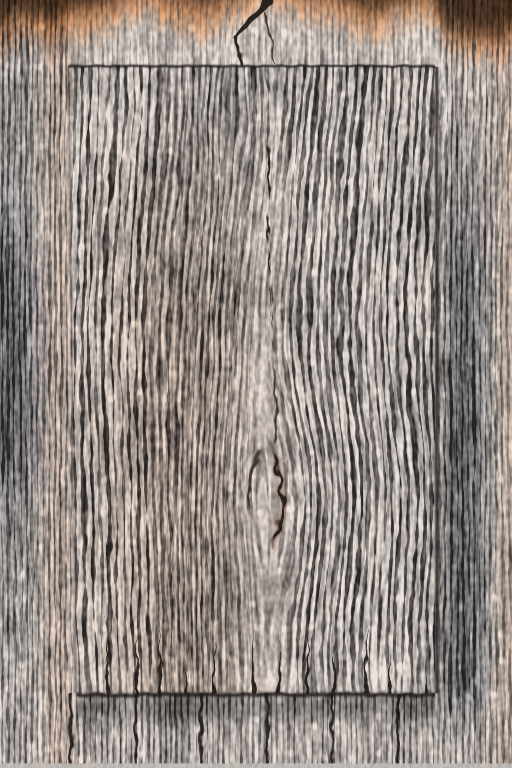
Give the GLSL for this texture, as a WebGL 1 fragment shader.

```glsl
precision highp float;
// Weathered wooden door: a raised panel inside stiles and rails.
// Warped stripes flow around knots, gradient noise frays them,
// and distance functions cut the cracks and joints.
uniform vec2 u_resolution;

float hash(vec2 p) {
  vec3 h = fract(vec3(p.xyx) * 0.1031);
  h += dot(h, h.yzx + 33.33);
  return fract((h.x + h.y) * h.z);
}

float corner(vec2 cell, vec2 offset) {
  float a = 6.2832 * hash(cell);
  return dot(vec2(cos(a), sin(a)), offset);
}

float noise(vec2 p) {
  vec2 i = floor(p), f = fract(p), e = vec2(0, 1);
  vec2 u = f * f * (3.0 - 2.0 * f);
  float low = mix(corner(i, f), corner(i + e.yx, f - e.yx), u.x);
  float high = mix(corner(i + e, f - e), corner(i + 1.0, f - 1.0), u.x);
  return mix(low, high, u.y);
}

float bump(float x, float center, float width) {
  float d = (x - center) / width;
  return exp(-d * d);
}

float band(float x, float lo, float hi, float soft) {
  return smoothstep(lo - soft, lo + soft, x) * (1.0 - smoothstep(hi - soft, hi + soft, x));
}

// Segment that tapers from width wa at a to wb at b
float crack(vec2 q, vec2 a, vec2 b, float wa, float wb) {
  vec2 s = b - a;
  float t = clamp(dot(q - a, s) / dot(s, s), 0.0, 1.0);
  float w = mix(wa, wb, t);
  return 1.0 - smoothstep(w - 0.0015, w + 0.002, length(q - a - s * t));
}

// Frayed dark growth lines: x is across the grain, y along it
float stripes(vec2 g, float count, float width) {
  float v = g.x * count + 0.7 * noise(g * vec2(19, 1.6)) + 0.35 * noise(g * vec2(60, 12));
  float id = floor(v);
  float w = width + 0.3 * (hash(vec2(id, 7)) - 0.5) + 0.5 * noise(vec2(id * 3.7, g.y * 9.0));
  w += 0.45 * noise(g * vec2(110, 38));
  float d = abs(fract(v) - 0.5) * 2.0;
  return (1.0 - smoothstep(w - 0.18, w + 0.18, d)) * (0.65 + 0.35 * hash(vec2(id, 2)));
}

// Soft pale spots, one chance per cell
float flecks(vec2 c) {
  vec2 i = floor(c);
  vec2 at = 0.25 + 0.5 * vec2(hash(i + 3.0), hash(i + 11.0));
  return step(0.58, hash(i)) * (1.0 - smoothstep(0.05, 0.18, length(fract(c) - at)));
}

void main() {
  vec2 q = gl_FragCoord.xy / u_resolution * vec2(1, 1.5);
  float wob = noise(q * vec2(45, 32)), fine = noise(q * vec2(155, 80));
  float cloud = noise(q * vec2(7, 4) + 5.0);

  // Panel outline
  float left = mix(0.151, 0.132, q.y / 1.5), right = 0.85;
  float top = 1.371 + 0.003 * wob, bottom = 0.146 + 0.004 * wob;
  float across = band(q.x, left, right, 0.0015), along = band(q.y, bottom, top, 0.0015);
  float panel = across * along, frame = 1.0 - panel;

  // Grain flow around the central ridge, the knot and the upper swirl
  float d = q.x - 0.527 - 0.012 * sin(q.y * 5.0 + 0.6) + 0.015 * bump(q.y, 0.25, 0.2);
  float push = 0.062 * bump(q.y, 0.53, 0.19) + 0.025 * bump(q.y, 1.4, 0.16);
  push *= 0.6 + 0.4 * smoothstep(-0.05, 0.02, d);
  float gx = d - d / (abs(d) + 0.018) * push * exp(-abs(d) / 0.16);
  float swirl = bump(q.x, 0.455, 0.05) * bump(q.y, 1.27, 0.12);
  gx += 0.6 * (0.45 - q.x) * swirl + 0.004 * noise(q * 4.0);
  gx -= 0.03 * (q.y - 0.8) * bump(q.x, 0.43, 0.12);
  vec2 g = vec2(gx, q.y);
  float fibre = noise(g * vec2(165, 20)) + 0.6 * noise(g * vec2(90, 7));

  // Panel tone
  float ridge = bump(d, 0.005, 0.035 + 0.02 * bump(q.y, 0.5, 0.25)) * (1.0 - 0.6 * smoothstep(1.0, 1.3, q.y));
  float brown = bump(q.x, 0.34, 0.16) * (1.0 - smoothstep(0.8, 1.4, q.y));
  float line = mix(stripes(g, 63.0, 0.41), stripes(g, 88.0, 0.36), 0.75 * bump(q.x, 0.42, 0.08));
  float foot = bump(q.y, bottom, 0.05);
  float panelTone = 0.89 - 0.09 * brown - 0.14 * swirl - line * (0.72 - 0.5 * ridge - 0.25 * foot);
  panelTone -= 0.1 * smoothstep(0.7, 0.85, q.x) * (1.0 - smoothstep(0.5, 1.1, q.y));

  // Frame tone: weathered stiles, soot under the panel
  float stain = bump(q.x, 0.015, 0.055) * bump(q.y, 0.82, 0.38);
  stain += bump(q.x, 0.905, 0.045) * (1.0 - smoothstep(0.85, 1.3, q.y)) * smoothstep(0.02, 0.2, q.y);
  float soot = band(q.y, 0.095, bottom, 0.035) * across * (0.7 + noise(vec2(q.x * 13.0, 2)) + 0.6 * fibre);
  float rail = step(top, q.y) * across;
  float frameTone = 0.83 + 0.09 * rail - 0.42 * stain - 0.5 * soot;
  frameTone -= stripes(q, 88.0, 0.31) * (0.48 - 0.22 * rail);

  float tone = mix(frameTone, panelTone, panel) + 0.42 * fibre + 0.15 * cloud + 0.25 * fine + 0.2 * flecks(q * 17.0);
  vec3 col = mix(vec3(0.15, 0.14, 0.14), vec3(0.87, 0.835, 0.81), clamp(tone, 0.0, 1.08));
  float warm = 0.6 * brown * panel + 0.7 * frame * (bump(q.x, 0.115, 0.03) + bump(q.x, 1.0, 0.035));
  col *= mix(vec3(1), vec3(1.02, 0.94, 0.88), warm);
  col *= mix(vec3(1), vec3(0.95, 0.99, 1.04), stain * frame);

  // Rust and burn along the top, deepest in the corners
  float depth = q.y + 0.06 * noise(vec2(q.x * 9.0, 4)) + 0.035 * fibre;
  depth += 0.05 * (1.0 - band(q.x, 0.12, 0.86, 0.03)) - 0.03 * bump(q.x, 0.55, 0.07);
  col *= mix(vec3(1), vec3(0.98, 0.73, 0.53), smoothstep(1.41, 1.5, depth) * frame);
  col *= 1.0 - 0.6 * smoothstep(1.468, 1.53, depth + 0.04 * cloud);

  // Joints and slat gaps
  vec2 w = q + 0.008 * vec2(wob, noise(q * 40.0 + 9.0)) + 0.003 * fine;
  float cut = across * (0.75 * bump(q.y, top, 0.003) + 0.8 * bump(q.y, bottom - 0.003, 0.005));
  cut += along * (0.3 * bump(q.x, left, 0.003) + 0.75 * bump(q.x, right + 0.003, 0.004));
  float slat = abs(fract((w.x - 0.073) / 0.128) - 0.5) * 0.128;
  cut += 0.9 * (1.0 - smoothstep(0.001, 0.005, slat)) * band(q.x, 0.1, 0.82, 0.01) * step(q.y, bottom);

  // Wedge splits rising from the panel foot
  float k = floor(w.x / 0.057);
  float wedge = 0.004 - 0.004 * (q.y - bottom) / (0.03 + 0.14 * hash(vec2(k, 4)));
  float gap = abs(w.x - (k + 0.3 + 0.4 * hash(vec2(k, 8))) * 0.057);
  cut += panel * step(0.0, wedge) * (1.0 - smoothstep(wedge - 0.002, wedge + 0.001, gap));

  // Broken cracks down the ridge and the fork above it
  float broken = smoothstep(-0.25, 0.1, noise(q * vec2(9, 25)));
  cut += crack(w, vec2(0.52, 1.37), vec2(0.528, 0.88), 0.003, 0.0005) * broken;
  cut += 0.8 * crack(w, vec2(0.53, 0.95), vec2(0.54, 0.63), 0.001, 0.002) * broken;
  cut += crack(w, vec2(0.525, 1.5), vec2(0.459, 1.426), 0.008, 0.003);
  cut += crack(w, vec2(0.459, 1.426), vec2(0.472, 1.375), 0.004, 0.002);
  cut += 0.8 * crack(w, vec2(0.518, 1.475), vec2(0.537, 1.375), 0.002, 0.001);

  // Knot rim: thin on the left, rusty on the right
  vec2 n = (w - vec2(0.519, 0.525)) / vec2(0.034, 0.088);
  float rim = abs(length(n) - 1.0 + 0.3 * wob), rusty = smoothstep(0.2, 0.6, n.x);
  float thin = smoothstep(0.2, 0.5, -n.x) * smoothstep(-0.5, 0.0, n.y);
  col = mix(col, vec3(0.55, 0.42, 0.34), 0.6 * rusty * (1.0 - smoothstep(0.08, 0.3, rim)));
  cut += (rusty + 0.8 * thin) * (1.0 - smoothstep(0.03, 0.12, rim));
  col = mix(col, vec3(0.11, 0.09, 0.085), clamp(cut, 0.0, 0.92));

  // Sill
  col = mix(col, vec3(0.74, 0.72, 0.7) + 0.1 * fine, 1.0 - smoothstep(0.007, 0.011, q.y));
  gl_FragColor = vec4(clamp(col, 0.0, 1.0), 1);
}
```
